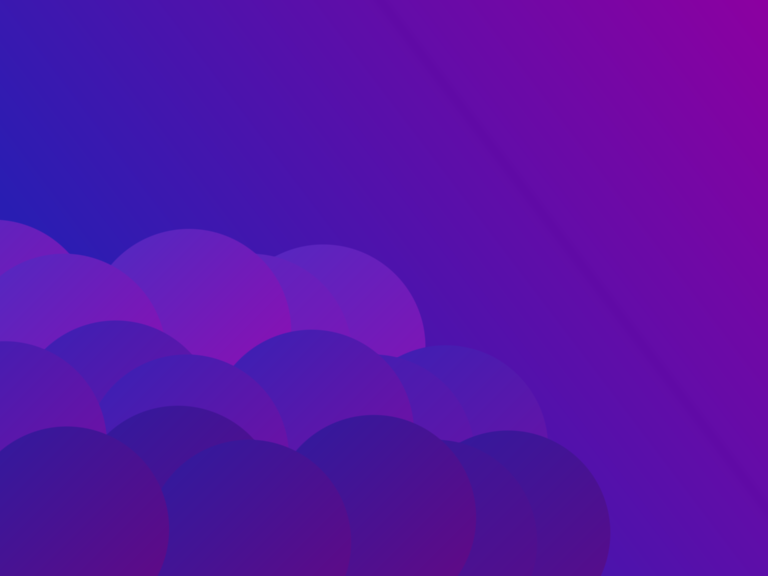
Write a Shadertoy shader that draws this background.

```glsl
const float RADIUS = 0.1776;

// Puffs of one cloud bank, back to front: centre and gradient strength
const vec3 PUFFS[6] = vec3[6](
    vec3(0.882, 0.075, 0.80), vec3(0.755, 0.059, 0.75),
    vec3(0.649, 0.102, 1.00), vec3(0.309, 0.118, 1.00),
    vec3(0.432, 0.059, 1.00), vec3(0.116, 0.082, 1.00));

// Diagonal sky from blue to magenta, with a faint crease
vec3 skyColor(vec2 p) {
    float t = dot(p, vec2(0.626, 0.476)) - 0.311;
    vec3 sky = mix(vec3(0.16, 0.115, 0.70), vec3(0.55, 0.0, 0.63), clamp(t, 0.0, 1.0));
    float crease = (t - 0.578) / 0.008;
    return sky - 0.01 * exp(-crease * crease);
}

// Paint one bank of overlapping discs, each shaded towards its lower right
vec3 paintBank(vec3 color, vec2 p, vec3 cool, vec3 warm) {
    float pixel = 1.0 / iResolution.y;
    for (int i = 0; i < 6; i++) {
        vec2 d = p - PUFFS[i].xy;
        float shade = clamp(0.5 + 0.354 * (d.x - d.y) / RADIUS, 0.0, 1.0);
        vec3 fill = mix(cool, warm, shade * PUFFS[i].z);
        float cover = smoothstep(pixel, -pixel, length(d) - RADIUS);
        color = mix(color, fill, cover);
    }
    return color;
}

void mainImage(out vec4 fragColor, in vec2 fragCoord) {
    vec2 p = fragCoord / iResolution.y;
    vec3 color = skyColor(p);

    // Far, middle and near banks
    color = paintBank(color, p - vec2(-0.321, 0.323), vec3(0.34, 0.15, 0.75), vec3(0.55, 0.06, 0.70));
    color = paintBank(color, p - vec2(-0.108, 0.148), vec3(0.25, 0.12, 0.70), vec3(0.45, 0.06, 0.64));
    color = paintBank(color, p, vec3(0.21, 0.095, 0.61), vec3(0.37, 0.04, 0.53));

    fragColor = vec4(color, 1.0);
}
```
